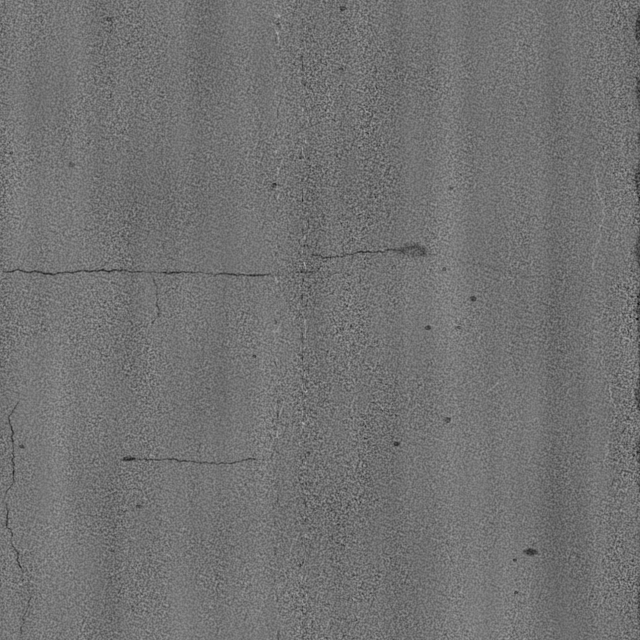
Reproduce this texture procedurally as a WebGL 2 fragment shader.

```glsl
#version 300 es
precision highp float;
// Weathered grey concrete: vertical streaks, gritty grain, thin cracks and small pits.

uniform vec2 u_resolution;
out vec4 outColor;

const float BASE_TONE = 0.449;
const float STREAK_WIDE = 0.042;
const float STREAK_FINE = 0.034;
const float CLOUD_GAIN = 0.03;
const float BAND_GAIN = 0.55;
const float GRAIN_GAIN = 0.235;
const float GRAIN_FREQ = 297.0;
const float SPECK_GAIN = 0.12;
const float CRACK_HALF_WIDTH = 0.0026;
const float PIT_CELLS = 22.0;
const float PIT_CHANCE = 0.045;
const float PIT_DARKNESS = 0.2;
const float SEAM_X = 0.475;

// Crack end points (start.xy, end.xy); a negative strength is a pale scratch.
const int CRACK_COUNT = 12;
const vec4 CRACKS[CRACK_COUNT] = vec4[](
    vec4(0.0, 0.575, 0.43, 0.571), vec4(0.42, 0.571, 0.55, 0.574),
    vec4(0.48, 0.602, 0.64, 0.607), vec4(0.65, 0.601, 0.84, 0.567),
    vec4(0.235, 0.577, 0.237, 0.485), vec4(0.19, 0.283, 0.42, 0.281),
    vec4(0.032, 0.38, 0.008, 0.22), vec4(0.008, 0.22, 0.036, 0.1),
    vec4(0.046, 0.1, 0.03, 0.0), vec4(0.945, 0.42, 0.943, 0.27),
    vec4(0.755, 0.383, 0.792, 0.41), vec4(0.937, 0.76, 0.926, 0.57));
const float STRENGTHS[CRACK_COUNT] = float[](
    0.21, 0.09, 0.16, 0.08, 0.12, 0.17, 0.2, 0.22, 0.14, -0.09, -0.08, -0.07);

uvec2 scramble(uvec2 v) {
    v = v * 1664525u + 1013904223u;
    v.x += v.y * 1664525u;
    v.y += v.x * 1664525u;
    v ^= v >> 16u;
    v.x += v.y * 1664525u;
    v.y += v.x * 1664525u;
    return v ^ (v >> 16u);
}

vec2 hash2(vec2 cell) {
    return vec2(scramble(uvec2(ivec2(cell) + 4096)) & 65535u) / 65536.0;
}

float cornerSlope(vec2 cell, vec2 offset) {
    float angle = 6.2832 * hash2(cell).x;
    return dot(vec2(cos(angle), sin(angle)), offset);
}

float gradientNoise(vec2 p) {
    vec2 i = floor(p), f = p - i;
    vec2 w = f * f * f * (f * (f * 6.0 - 15.0) + 10.0);
    vec2 e = vec2(1.0, 0.0);
    return mix(mix(cornerSlope(i, f), cornerSlope(i + e, f - e), w.x),
               mix(cornerSlope(i + e.yx, f - e.yx), cornerSlope(i + 1.0, f - 1.0), w.x), w.y);
}

float bump(float x, float center, float width) {
    float d = (x - center) / width;
    return exp(-d * d);
}

// Soft-edged ellipse with a ragged outline.
float blob(vec2 p, vec2 center, vec2 radius) {
    float ragged = 0.35 * gradientNoise(p * 110.0 + 3.7);
    return 1.0 - smoothstep(0.55, 1.25, length((p - center) / radius) + ragged);
}

float crack(vec2 p, vec4 ends, float seed) {
    vec2 span = ends.zw - ends.xy;
    float len = length(span);
    vec2 dir = span / len, q = p - ends.xy;
    float s = dot(q, dir), inside = min(s, len - s);
    float wander = 0.012 * gradientNoise(vec2(s * 8.0, seed + 0.4))
                 + 0.004 * gradientNoise(vec2(s * 42.0, seed + 20.4))
                 + 0.0025 * gradientNoise(vec2(s * 120.0, seed + 40.4));
    wander *= 1.0 + abs(dir.y);
    float across = q.y * dir.x - q.x * dir.y - wander * smoothstep(0.0, 0.03, inside);
    float depth = 0.85 + 0.8 * gradientNoise(vec2(s * 34.0, seed + 60.5));
    float width = max(CRACK_HALF_WIDTH * (0.7 + 0.4 * depth), 1.2 / u_resolution.y);
    return depth * (1.0 - smoothstep(0.0, width, abs(across))) * smoothstep(-0.002, 0.02, inside);
}

float pits(vec2 p) {
    vec2 cell = floor(p * PIT_CELLS);
    vec2 place = hash2(cell + 301.0), kind = hash2(cell + 702.0);
    vec2 center = (cell + 0.2 + 0.6 * place) / PIT_CELLS;
    float chance = PIT_CHANCE + 0.4 * bump(center.x, SEAM_X, 0.015);
    vec2 radius = mix(0.002, 0.0048, kind.y) * vec2(1.0 + 0.4 * place.x, 1.0);
    return step(kind.x, chance) * (0.4 + 0.6 * place.y) * blob(p, center, radius);
}

void main() {
    vec2 p = gl_FragCoord.xy / u_resolution;

    // Vertical streaks and soft clouding
    float tone = BASE_TONE
        + STREAK_WIDE * gradientNoise(vec2(p.x * 10.0 + 5.3, p.y * 0.9 + 2.35))
        + STREAK_FINE * gradientNoise(vec2(p.x * 31.0 + 1.7, p.y * 2.1 + 8.3))
        + CLOUD_GAIN * gradientNoise(p * vec2(9.0, 6.0) + 31.4);
    tone += BAND_GAIN * (0.02 * bump(p.x, 0.08, 0.04) - 0.025 * bump(p.x, 0.155, 0.02)
          - 0.02 * bump(p.x, 0.52, 0.04) - 0.025 * bump(p.x, 0.885, 0.03));

    // Grit, rougher along the seam and the right edge
    float rough = 0.78 + 0.35 * bump(p.x, 0.53, 0.09) + 0.2 * bump(p.x, 0.19, 0.07)
        + 0.4 * smoothstep(0.9, 1.0, p.x) + 0.25 * bump(p.x, 0.0, 0.03);
    rough *= 1.0 + 0.5 * gradientNoise(p * vec2(17.0, 8.0) + 9.6) + 0.5 * gradientNoise(p * 48.0 + 5.2);
    vec2 g = mat2(0.94, 0.34, -0.34, 0.94) * p * GRAIN_FREQ;
    float grain = 0.85 * gradientNoise(g) + 0.35 * gradientNoise(g * 0.57 + 57.3);
    float speck = smoothstep(0.25, 0.6, gradientNoise(g * 0.6 + 113.1));
    tone += rough * (GRAIN_GAIN * grain - SPECK_GAIN * speck * smoothstep(0.7, 1.3, rough));

    // Upright flecks chipped along the seam
    float fleck = gradientNoise(p * vec2(210.0, 75.0) + 17.3);
    float seam = bump(p.x, SEAM_X, 0.008) + 0.8 * bump(p.x, SEAM_X - 0.042, 0.006);
    tone += 0.14 * seam * sign(fleck) * smoothstep(0.2, 0.5, abs(fleck));

    // Cracks and scratches
    for (int i = 0; i < CRACK_COUNT; i++)
        tone -= STRENGTHS[i] * crack(p, CRACKS[i], float(i) * 3.0);

    // Scattered pits, larger chips and the crescent stain
    tone -= PIT_DARKNESS * pits(p);
    tone -= 0.24 * blob(p, vec2(0.829, 0.137), vec2(0.011, 0.006));
    tone -= 0.18 * blob(p, vec2(0.2, 0.283), vec2(0.01, 0.004));
    float stain = blob(p, vec2(0.645, 0.608), vec2(0.023, 0.012));
    float hollow = blob(p, vec2(0.641, 0.604), vec2(0.017, 0.008));
    tone -= 0.14 * stain - 0.07 * hollow;

    // Worn, broken right edge
    float wear = 0.001 + 0.014 * gradientNoise(vec2(4.5, p.y * 24.0));
    tone -= 0.13 * smoothstep(-0.003, 0.003, p.x - 1.0 + wear);

    outColor = vec4(vec3(clamp(tone, 0.08, 0.75)), 1.0);
}
```
